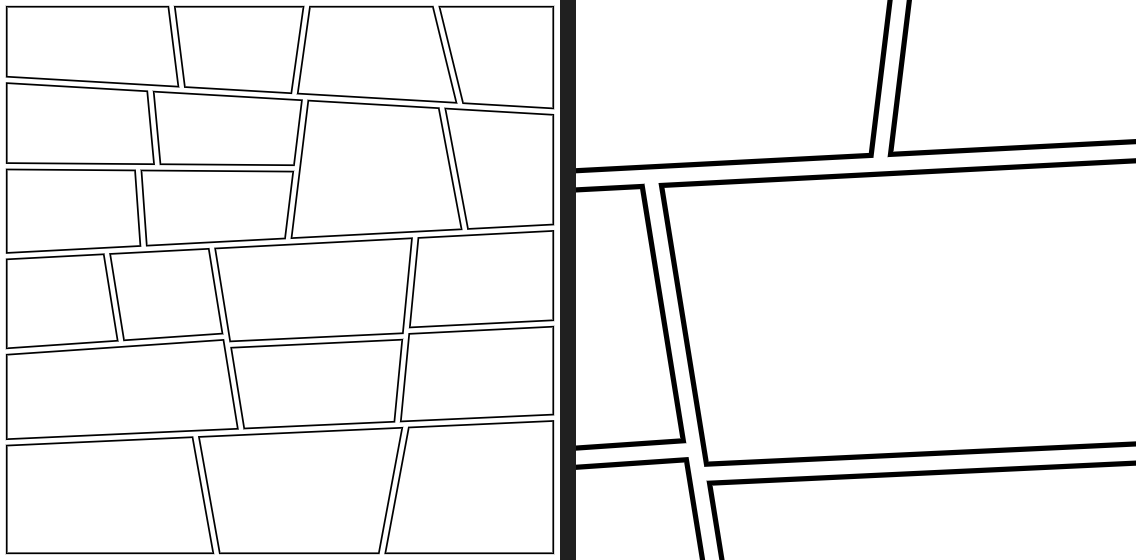
Left, the full canvas; right, a detail of the centre.
Give the GLSL for this pattern, as a WebGL 1 fragment shader.

```glsl
precision highp float;
// Comic page layout: slanted, outlined panels separated by narrow white gutters.
uniform vec2 u_resolution;

const vec3 PAPER = vec3(1.0);
const vec3 INK = vec3(0.0);
const float PAGE_MARGIN = 0.012;
const float HALF_GUTTER = 0.0057;
const float STROKE = 0.0031;

// Gutters between the four rows, from the top down.
const vec3 ROW_HEIGHT = vec3(0.829, 0.568, 0.232);
const vec3 ROW_SLOPE = vec3(-0.058, 0.052, 0.045);

// Columns of each row: how many, how they crowd to the right, first lean.
const vec4 COLUMN_COUNT = vec4(4.0, 3.0, 3.0, 3.0);
const vec4 COLUMN_CROWDING = vec4(0.89, 0.57, 0.85, 0.92);
const vec4 COLUMN_LEAN = vec4(-1.0, 1.0, -1.0, -1.0);

// Size above which a cell is cut across, and a strip is cut upright.
const float TALL_CELL = 0.025;
const float LONG_STRIP = 2.5;

float hash(vec2 seed) {
    vec3 q = fract(seed.xyx * vec3(0.1031, 0.1030, 0.0973));
    q += dot(q, q.yzx + 33.33);
    return fract((q.x + q.y) * q.z);
}

float pick(vec4 values, float index) {
    return dot(values, vec4(equal(vec4(0.0, 1.0, 2.0, 3.0), vec4(index))));
}

// Signed distance to the line through a; swap x and y for upright lines.
float lineDistance(vec2 p, vec2 a, float slope) {
    return (p.y - a.y - slope * (p.x - a.x)) / sqrt(1.0 + slope * slope);
}

float pageDistance(vec2 p) {
    vec2 nearest = min(p, 1.0 - p);
    return min(nearest.x, nearest.y) - PAGE_MARGIN + HALF_GUTTER;
}

// Distance from p to the nearest gutter centre line.
float gutterDistance(vec2 p) {
    float edge = pageDistance(p);

    // Rows
    float row = 0.0, bottom = 0.0, top = 1.0;
    for (int i = 0; i < 3; i++) {
        float d = lineDistance(p, vec2(0.5, ROW_HEIGHT[i]), ROW_SLOPE[i]);
        edge = min(edge, abs(d));
        if (d < 0.0) {
            row = float(i) + 1.0;
            top = ROW_HEIGHT[i];
        } else {
            bottom = max(bottom, ROW_HEIGHT[i]);
        }
    }

    // Columns, leaning alternately left and right
    float count = pick(COLUMN_COUNT, row);
    float crowding = pick(COLUMN_CROWDING, row);
    float direction = pick(COLUMN_LEAN, row);
    float middle = 0.5 * (top + bottom);
    float column = 0.0, left = 0.0, right = 1.0;
    for (int i = 1; i < 4; i++) {
        float k = float(i);
        if (k >= count) break;
        vec2 seed = vec2(row * 5.0 + k, 17.0);
        float x = pow(k / count, crowding) + 0.05 * (hash(seed) - 0.5);
        float lean = direction * mix(0.06, 0.25, hash(seed + 31.0));
        float d = lineDistance(p.yx, vec2(middle, x), lean);
        edge = min(edge, abs(d));
        if (d > 0.0) {
            column = k;
            left = x;
        } else {
            right = min(right, x);
        }
        direction = -direction;
    }

    // Tall cells are cut into two strips
    float height = top - bottom;
    float width = right - left;
    if (height * height * width > TALL_CELL) {
        vec2 seed = vec2(row * 5.0 + column, 53.0);
        vec2 centre = vec2(0.5 * (left + right), middle);
        centre.y += 0.04 * (hash(seed) - 0.5);
        float d = lineDistance(p, centre, 0.16 * (hash(seed + 7.0) - 0.5));
        edge = min(edge, abs(d));

        // Long strips are cut once more
        seed.y += d > 0.0 ? 19.0 : 41.0;
        float aspect = 2.0 * width / height;
        if (aspect * mix(0.7, 1.3, hash(seed)) > LONG_STRIP) {
            float x = centre.x + 0.08 * (hash(seed + 3.0) - 0.5);
            float y = middle + sign(d) * 0.25 * height;
            float lean = 0.5 * (hash(seed + 11.0) - 0.5);
            edge = min(edge, abs(lineDistance(p.yx, vec2(y, x), lean)));
        }
    }
    return edge;
}

// Antialiased coverage of a stroke centred on distance zero.
float strokeCoverage(float d, float width, float pixel) {
    return clamp((0.5 * width - abs(d)) / pixel + 0.5, 0.0, 1.0);
}

void main() {
    vec2 p = gl_FragCoord.xy / u_resolution;
    float pixel = 1.0 / min(u_resolution.x, u_resolution.y);
    float outline = gutterDistance(p) - HALF_GUTTER;
    gl_FragColor = vec4(mix(PAPER, INK, strokeCoverage(outline, STROKE, pixel)), 1.0);
}
```
